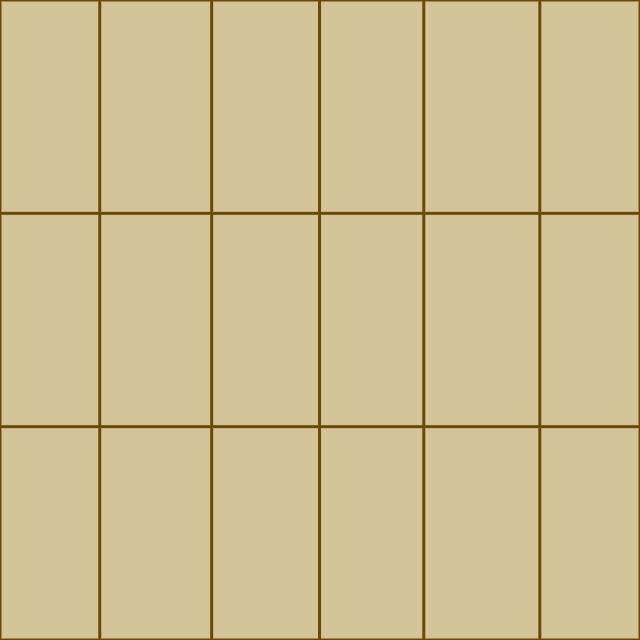
Give the GLSL for this pattern, as a WebGL 1 fragment shader.

```glsl
precision highp float;
// Tall sand-coloured panels in six uneven columns and three even rows, ruled in brown.

uniform vec2 u_resolution;

const float PI = 3.14159265;
const int COLUMNS = 6;
const float ROWS = 3.0;
const float LINE_WIDTH = 0.0047;
const vec3 PANEL_COLOR = vec3(0.83, 0.77, 0.60);
const vec3 LINE_COLOR = vec3(0.42, 0.29, 0.0);

// Smooth drift of the column edges; it vanishes at both canvas sides.
float edgeDrift(float t) {
  return -0.0024 * sin(PI * t)
         - 0.0055 * sin(2.0 * PI * t)
         - 0.0066 * sin(4.0 * PI * t)
         + 0.0017 * sin(5.0 * PI * t);
}

// Distance to the nearest uneven column edge.
float columnDistance(float x) {
  float nearest = 1.0;
  for (int i = 0; i <= COLUMNS; i++) {
    float t = float(i) / float(COLUMNS);
    nearest = min(nearest, abs(x - t - edgeDrift(t)));
  }
  return nearest;
}

// Distance to the nearest evenly spaced row edge.
float rowDistance(float y, float rows) {
  return abs(fract(y * rows + 0.5) - 0.5) / rows;
}

// Antialiased coverage of a line of the given width.
float lineCoverage(float distanceToLine, float width, float pixel) {
  return clamp((0.5 * width - distanceToLine) / pixel + 0.5, 0.0, 1.0);
}

void main() {
  vec2 uv = gl_FragCoord.xy / u_resolution;
  vec2 pixel = 1.0 / u_resolution;

  float vertical = lineCoverage(columnDistance(uv.x), LINE_WIDTH, pixel.x);
  float horizontal = lineCoverage(rowDistance(uv.y, ROWS), LINE_WIDTH, pixel.y);

  vec3 color = mix(PANEL_COLOR, LINE_COLOR, max(vertical, horizontal));
  gl_FragColor = vec4(color, 1.0);
}
```
